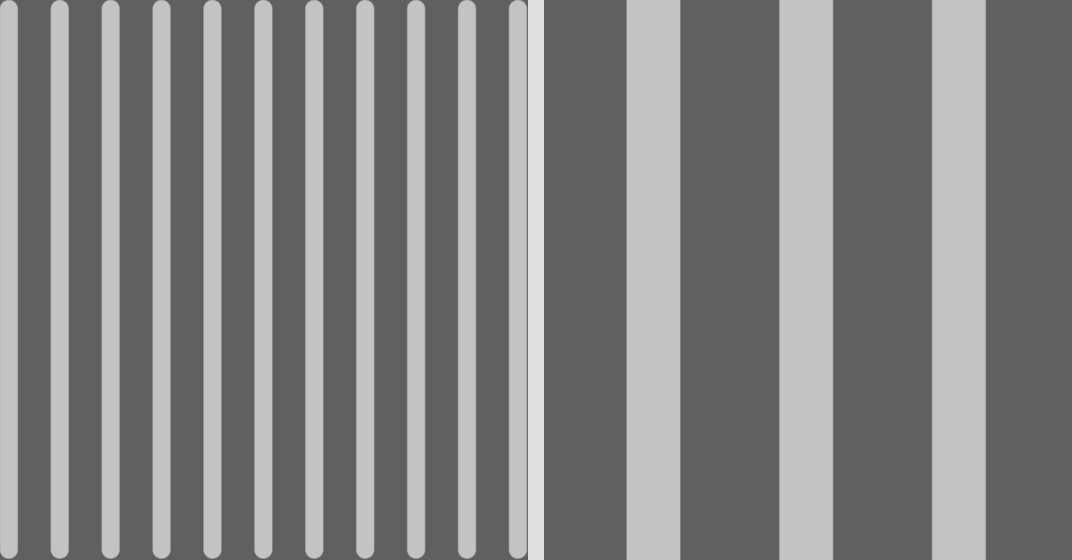
Left, the full canvas; right, a detail of the centre.
Write a Shadertoy shader that draws this pattern.

```glsl
// Eleven pale upright bars with round ends on a dark grey ground.
// One capsule distance function is repeated across the canvas at a
// pitch of one eleventh of the canvas height.

float capsuleDistance(vec2 p, float bottom, float top, float radius) {
    p.y -= clamp(p.y, bottom + radius, top - radius);
    return length(p) - radius;
}

void mainImage(out vec4 fragColor, in vec2 fragCoord) {
    // Canvas height is one unit
    vec2 p = fragCoord / iResolution.y;
    float pixel = 1.0 / iResolution.y;

    // Fold x onto the nearest of the eleven bar axes
    float pitch = 1.0 / 11.0;
    float x = p.x - 0.0158;
    float index = clamp(round(x / pitch), 0.0, 10.0);
    vec2 local = vec2(x - index * pitch, p.y);

    // Bar coverage with a softened edge
    float d = capsuleDistance(local, 0.0025, 1.0, 0.016);
    float bar = 1.0 - smoothstep(-pixel, pixel, d);

    vec3 ground = vec3(0.376);
    vec3 pale = vec3(0.765);
    fragColor = vec4(mix(ground, pale, bar), 1.0);
}
```
